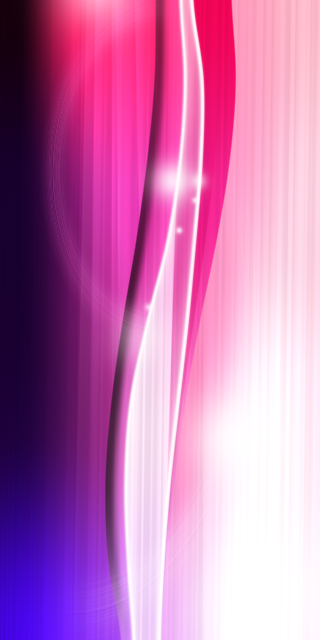
Reproduce this background procedurally as a Shadertoy shader.

```glsl
// Silky vertical ribbons crossing from a dark violet field to a pale pink one.
// Four spline edges split the canvas into shaded layers; elliptical streak
// families, lit rims and soft round glows are then screened over them.

#define STREAK_FREQ 95.0
#define STREAK_GAIN 0.30
#define GRAIN_FREQ 150.0
#define GRAIN_GAIN 0.045
#define RIM_WIDTH 0.006
#define PLEATS 5

// Edge positions across the canvas, sampled evenly from top to bottom
const float OUTER[9] = float[9](.724, .737, .718, .677, .626, .580, .546, .522, .505);
const float RIGHT_RIM[9] = float[9](.604, .636, .633, .613, .590, .562, .534, .514, .503);
const float LEFT_RIM[9] = float[9](.565, .578, .563, .525, .463, .410, .393, .400, .417);
const float FOLD[9] = float[9](.487, .483, .460, .426, .384, .349, .330, .338, .378);

// Glows: x, depth from the top, radius, strength
const vec4 GLOWS[9] = vec4[9](
    vec4(.54, .283, .060, .90), vec4(.62, .283, .025, .70), vec4(.61, .313, .010, .80),
    vec4(.56, .360, .010, .90), vec4(.465, .480, .012, .75), vec4(.44, .530, .085, .45),
    vec4(.74, .685, .150, .95), vec4(.85, .930, .280, .90), vec4(.31, -.02, .120, .65));

float hash(float n) {
    n = fract(n * 0.1031);
    n *= n + 33.33;
    return fract(n * (n + n));
}

float noise(float x) {
    float f = fract(x);
    return mix(hash(floor(x)), hash(floor(x) + 1.0), f * f * (3.0 - 2.0 * f));
}

// Catmull-Rom spline through nine even knots
float curve(float k[9], float v) {
    float s = clamp(v, 0.0, 1.0) * 8.0;
    int i = min(int(s), 7);
    float t = s - float(i);
    float a = k[max(i - 1, 0)], b = k[i], c = k[i + 1], d = k[min(i + 2, 8)];
    return b + 0.5 * t * (c - a + t * (2.0 * a - 5.0 * b + 4.0 * c - d + t * (3.0 * (b - c) + d - a)));
}

// Four colours blended from top to bottom
vec3 ramp(float v, vec3 a, vec3 b, vec3 c, vec3 d) {
    vec3 upper = mix(a, b, smoothstep(0.0, 0.33, v));
    return mix(mix(upper, c, smoothstep(0.33, 0.67, v)), d, smoothstep(0.67, 1.0, v));
}

float edge(float d) {
    float px = 1.0 / iResolution.x;
    return smoothstep(-px, px, d);
}

vec3 screen(vec3 base, vec3 light) {
    return 1.0 - (1.0 - base) * (1.0 - clamp(light, 0.0, 1.0));
}

// Fine concentric lines around an ellipse of radius one
float streaks(vec2 p, vec2 center, vec2 radii, float width) {
    vec2 q = (p - center) / radii;
    float r = length(q) + 0.035 * q.x * q.y;
    float lines = 0.3 + 0.5 * noise(r * STREAK_FREQ) + 0.4 * noise(r * STREAK_FREQ * 2.3);
    return lines * smoothstep(width, 0.0, abs(r - 1.0));
}

void mainImage(out vec4 fragColor, in vec2 fragCoord) {
    vec2 p = fragCoord / iResolution.xy;
    p.y = 1.0 - p.y;
    float x = p.x, v = p.y;
    float outer = curve(OUTER, v), rightRim = curve(RIGHT_RIM, v);
    float leftRim = curve(LEFT_RIM, v), fold = curve(FOLD, v);

    // Dark field rising into magenta
    vec3 dark = ramp(v, vec3(.08, 0, .04), vec3(.09, 0, .18), vec3(.10, 0, .19), vec3(.17, 0, .60));
    vec3 magenta = ramp(v, vec3(1, .10, .38), vec3(.82, .16, .62), vec3(.66, .17, .52), vec3(.62, .26, .84));
    float rise = smoothstep(0.05, mix(0.25, 0.42, smoothstep(0.0, 0.45, v)), x);
    vec3 col = mix(dark, magenta, rise);
    col += vec3(.12, .02, .35) * exp(-18.0 * dot(p - vec2(.13, 1), p - vec2(.13, 1)));

    // Upright pleats over the magenta
    for (int i = 0; i < PLEATS; i++) {
        float n = float(i);
        float d = x - (0.25 + 0.045 * n + 0.03 * (hash(n + 3.0) - 0.5) + 0.02 * (v - 0.5) * (n - 2.0));
        col += vec3(.09, .07, .09) * edge(d) * exp(-max(d, 0.0) * 16.0) * smoothstep(1.0, 0.3, v);
    }

    // Folded ribbon with a shadow along its left side
    vec3 foldCol = ramp(v, vec3(.98, .16, .46), vec3(.88, .20, .64), vec3(.74, .28, .64), vec3(.72, .40, .90));
    float shade = mix(0.45, 0.65, smoothstep(0.1, 0.5, v)) * smoothstep(1.05, 0.75, v);
    foldCol *= 1.0 - shade * smoothstep(0.045, 0.012, x - fold);
    foldCol += 0.12 * smoothstep(0.08, 0.0, leftRim - x);
    col = mix(col, foldCol, edge(x - fold));

    // Bright core, split by an inner seam
    float seam = 0.57 - 0.063 * v;
    vec3 silk = ramp(v, vec3(1, .55, .72), vec3(.98, .65, .87), vec3(.98, .87, .95), vec3(.94, .76, 1));
    vec3 strip = ramp(v, vec3(.96, .28, .55), vec3(.89, .20, .60), vec3(.95, .52, .78), vec3(.92, .70, .98));
    vec3 core = mix(silk, strip, edge(x - seam));
    core = mix(core, vec3(1), 0.75 * exp(-max(x - leftRim, 0.0) * 45.0));
    core = mix(core, vec3(1), 0.85 * exp(-max(rightRim - x, 0.0) * 75.0));
    col = mix(col, core, edge(x - leftRim));

    // Crimson ribbon and the pale field beyond it
    vec3 crimson = ramp(v, vec3(.95, .02, .34), vec3(.93, .10, .52), vec3(.91, .34, .66), vec3(.84, .52, .90));
    crimson += vec3(.06, .09, .10) * edge(x - mix(rightRim, outer, 0.45)) * smoothstep(0.1, 0.5, v);
    col = mix(col, crimson, edge(x - rightRim));
    vec3 near = ramp(v, vec3(1, .60, .73), vec3(1, .60, .78), vec3(1, .50, .73), vec3(.92, .62, .96));
    vec3 far = ramp(v, vec3(1, .73, .79), vec3(1, .83, .89), vec3(1, .93, .96), vec3(1, .97, 1));
    vec3 pale = mix(near, far, smoothstep(0.0, 0.25, x - outer));
    pale = mix(pale, vec3(1, .80, .87), 0.6 * smoothstep(0.84, 1.0, x) * smoothstep(0.1, 0.5, v));
    pale += 0.06 * edge(x - 0.635) * smoothstep(0.4, 0.6, v);
    col = mix(col, pale, edge(x - outer));

    // Grain, sweeping streaks and lit rims
    col *= 1.0 + GRAIN_GAIN * (noise(x * GRAIN_FREQ + 4.0 * v) - 0.5) * 2.0;
    float upperArc = streaks(p, vec2(.50, .26), vec2(.33, .25), 0.16) * smoothstep(0.58, 0.40, x);
    float lowerArc = streaks(p, vec2(.25, .48), vec2(.54, .47), 0.15) * smoothstep(0.22, 0.50, v) * smoothstep(0.15, 0.5, x);
    col = screen(col, STREAK_GAIN * (upperArc * vec3(.9, .35, .65) + lowerArc * vec3(1, .9, 1.1)));
    float rims = exp(-pow((x - leftRim) / RIM_WIDTH, 2.0)) + exp(-pow((x - rightRim + 0.006) / RIM_WIDTH, 2.0));
    col = screen(col, vec3(0.9 * rims));

    // Round glows
    vec2 aspect = vec2(1.0, iResolution.y / iResolution.x);
    for (int i = 0; i < 9; i++) {
        vec2 q = (p - GLOWS[i].xy) * aspect / GLOWS[i].z;
        col = screen(col, GLOWS[i].w * exp(-dot(q, q)) * vec3(1, .93, .97));
    }
    fragColor = vec4(clamp(col, 0.0, 1.0), 1.0);
}
```
